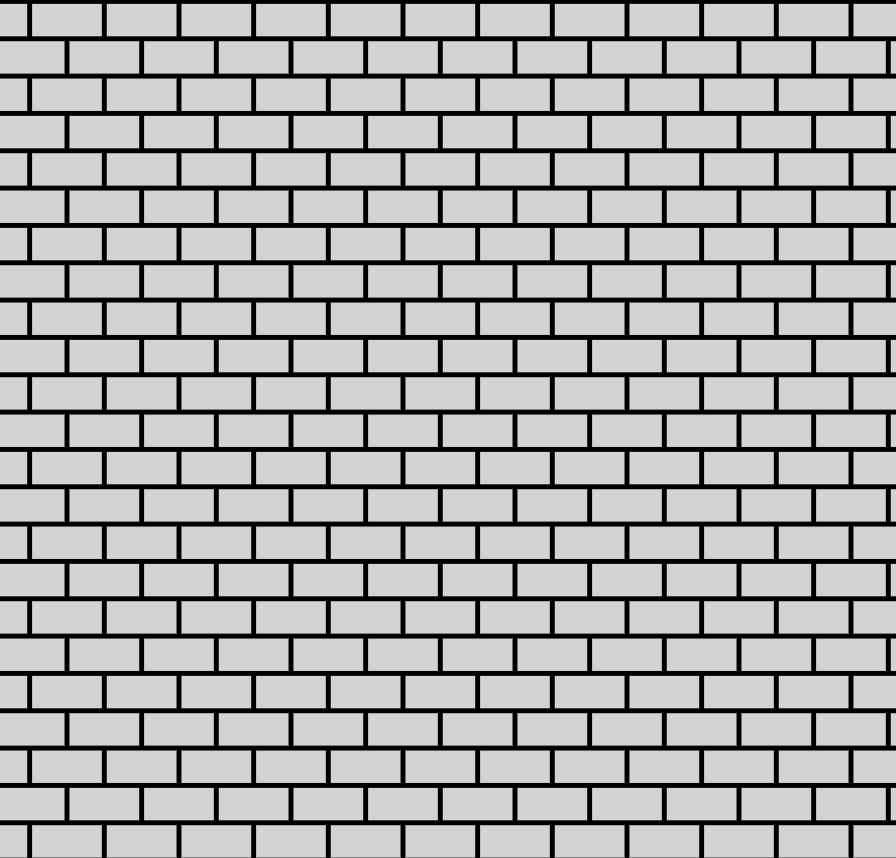
Write a Shadertoy shader that draws this pattern.

```glsl
// Running-bond brick wall: flat light grey bricks with even black joints.
// Twelve 2:1 bricks span the width; every other course shifts by half a brick,
// and the joints come from the distance to the nearest brick edge.

// Distance from x to the nearest multiple of period
float distanceToRepeat(float x, float period) {
    return abs(x - period * round(x / period));
}

// Distance to the nearest joint centre line, in brick lengths
float jointDistance(vec2 p) {
    float course = floor(p.y / 0.5);
    float shift = 0.5 * mod(course, 2.0);
    float bedJoint = distanceToRepeat(p.y, 0.5);
    float headJoint = distanceToRepeat(p.x - shift, 1.0);
    return min(bedJoint, headJoint);
}

void mainImage(out vec4 fragColor, in vec2 fragCoord) {
    // One unit is one brick length; courses are counted down from the top
    float pixel = 12.0 / iResolution.x;
    vec2 wall = vec2(fragCoord.x, iResolution.y - fragCoord.y) * pixel;
    wall -= vec2(0.397, 0.019);

    // Brick face coverage, smoothed over one pixel at the joint edge
    float edge = jointDistance(wall) - 0.033;
    float brick = clamp(edge / pixel + 0.5, 0.0, 1.0);

    fragColor = vec4(mix(vec3(0.0), vec3(0.827), brick), 1.0);
}
```
